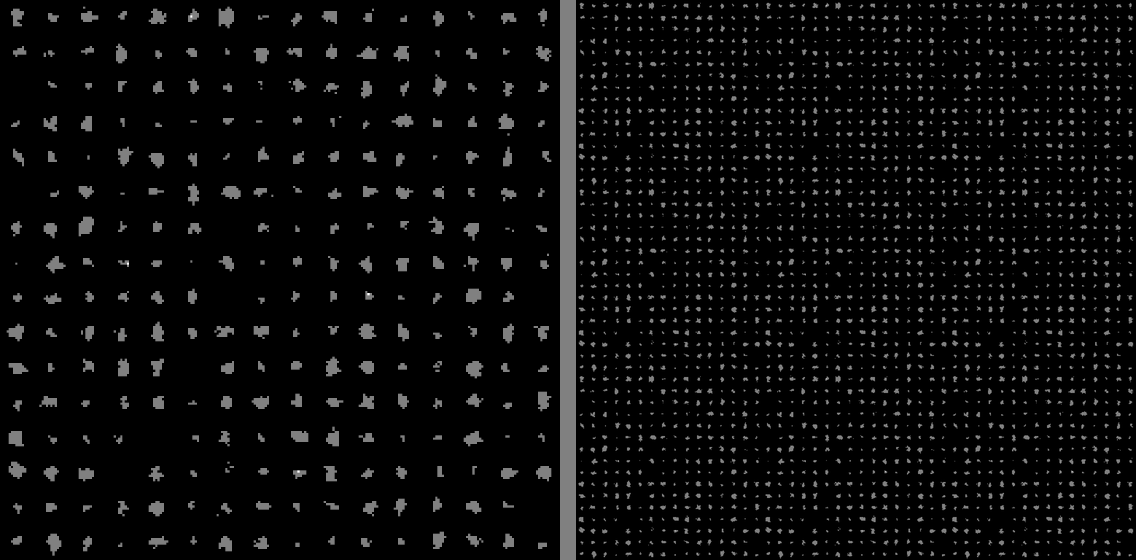
Left, the tile; right, the same tile 3 across and 3 down.
Reproduce this pattern procedurally as a WebGL 1 fragment shader.

```glsl
precision highp float;

uniform vec2 u_resolution;

const float CELLS = 16.0;        // blobs across and down
const float CELL_TEXELS = 16.0;  // square texels along one cell
const float NOISE_SCALE = 0.5;   // noise lattice points per texel
const int SAMPLES = 3;           // antialiasing samples per axis

const vec3 BACKGROUND = vec3(0.0);
const vec3 BLOB = vec3(0.5);
const vec3 SPARK = vec3(1.0);

float hash(vec2 p, float seed) {
  vec3 q = fract(vec3(p.xyx + seed * 17.31) * vec3(0.1031, 0.1030, 0.0973));
  q += dot(q, q.yzx + 33.33);
  return fract((q.x + q.y) * q.z);
}

vec2 hash2(vec2 p, float seed) {
  return vec2(hash(p, seed), hash(p, seed + 1.0));
}

// Value noise that wraps after "period" lattice points
float wrappedNoise(vec2 p, float period, float seed) {
  vec2 i = floor(p);
  vec2 f = fract(p);
  f = f * f * (3.0 - 2.0 * f);
  vec2 a = mod(i, period);
  vec2 b = mod(i + 1.0, period);
  float low = mix(hash(a, seed), hash(vec2(b.x, a.y), seed), f.x);
  float high = mix(hash(vec2(a.x, b.y), seed), hash(b, seed), f.x);
  return mix(low, high, f.y);
}

// Signed distance, in texels, to the ragged blob of a cell
float blobDistance(vec2 local, vec2 cell, vec2 texel) {
  vec2 jitter = (hash2(cell, 1.0) - 0.5) * 1.8;
  float stretch = mix(0.8, 1.25, hash(cell, 3.0));
  float radius = mix(1.1, 3.4, hash(cell, 4.0));
  float period = CELLS * CELL_TEXELS * NOISE_SCALE;
  float lumps = wrappedNoise(texel * NOISE_SCALE, period, 5.0) - 0.5;
  float grain = hash(texel, 6.0) - 0.5;
  vec2 p = (local - jitter) * vec2(stretch, 1.0 / stretch);
  return length(p) - radius + lumps * 3.0 + grain * 0.9;
}

vec3 texelColor(vec2 uv) {
  float count = CELLS * CELL_TEXELS;
  vec2 texel = mod(floor(uv * count), count);
  vec2 cell = floor(texel / CELL_TEXELS);
  vec2 local = mod(texel, CELL_TEXELS) + 0.5 - 0.5 * CELL_TEXELS;

  // A few cells stay empty
  float present = step(0.03, hash(cell, 7.0));
  float body = present * step(blobDistance(local, cell, texel), 0.0);

  // Rare stray specks around blobs and bright sparks inside them
  float chance = hash(texel, 8.0);
  float speck = present * step(0.9993, chance) * step(length(local), 6.0);
  float spark = body * step(chance, 0.0006);

  vec3 color = mix(BACKGROUND, BLOB, max(body, speck));
  return mix(color, SPARK, spark);
}

void main() {
  vec3 sum = vec3(0.0);
  for (int y = 0; y < SAMPLES; y++) {
    for (int x = 0; x < SAMPLES; x++) {
      vec2 offset = (vec2(float(x), float(y)) + 0.5) / float(SAMPLES) - 0.5;
      sum += texelColor((gl_FragCoord.xy + offset) / u_resolution);
    }
  }
  gl_FragColor = vec4(sum / float(SAMPLES * SAMPLES), 1.0);
}
```
